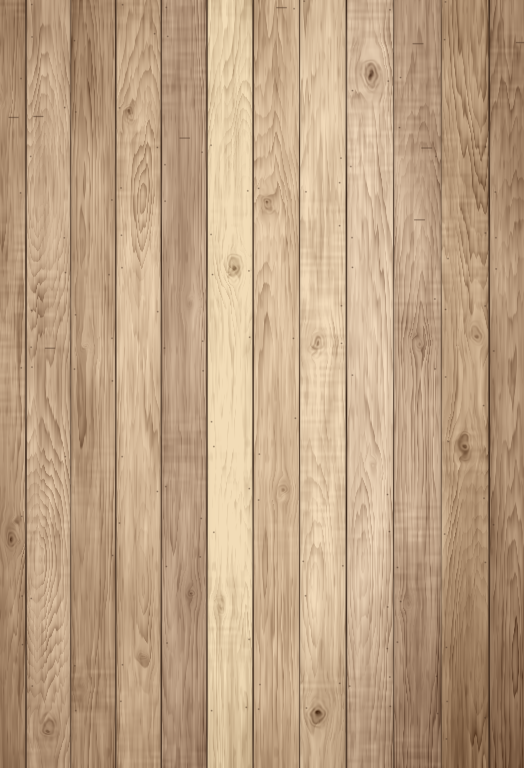
Write a Shadertoy shader that draws this texture.

```glsl
// Weathered vertical timber planks with ragged grain, knots, nicks and thin dark seams.

float hash(vec2 p) {
    return fract(sin(dot(p, vec2(127.1, 311.7))) * 43758.5453);
}

float noise(vec2 p) {
    vec2 i = floor(p), f = fract(p);
    f = f * f * (3.0 - 2.0 * f);
    return mix(mix(hash(i), hash(i + vec2(1, 0)), f.x),
               mix(hash(i + vec2(0, 1)), hash(i + vec2(1, 1)), f.x), f.y);
}

float fbm(vec2 p) {
    float sum = 0.0, gain = 0.5;
    for (int i = 0; i < 4; i++) {
        sum += gain * noise(p);
        p = p * 2.03 + 17.3;
        gain *= 0.5;
    }
    return sum;
}

// Brightness of each plank from left to right
const float plankTone[12] = float[12](0.68, 0.79, 0.66, 0.78, 0.60, 0.98,
                                      0.78, 0.90, 0.88, 0.72, 0.72, 0.65);

void mainImage(out vec4 fragColor, in vec2 fragCoord) {
    vec2 uv = fragCoord / iResolution.xy;
    float pitch = 0.0884;
    float pixel = 1.0 / (iResolution.x * pitch);

    // Plank index and position in plank widths; planks widen slightly to the right
    float bow = 0.044 * (uv.x - 0.05) * (0.933 - uv.x);
    float across = (uv.x + bow - 0.0496) / pitch + 1.0;
    float plank = floor(across);
    vec2 pos = vec2(fract(across) - 0.5, uv.y * 16.55);
    float seed = plank * 37.0;
    float tone = plankTone[int(clamp(plank, 0.0, 11.0))];

    // Knots push the grain aside and add their own dark rings
    vec2 grain = pos;
    float knotShade = 0.0;
    for (int i = 0; i < 2; i++) {
        vec2 id = vec2(plank + 5.0, float(i) * 7.0 + 2.0);
        float strength = hash(id) * step(0.25, hash(id + 31.0));
        float size = mix(0.06, 0.15, strength);
        vec2 center = vec2((hash(id + 11.0) - 0.5) * 0.5,
                           (float(i) + 0.1 + 0.8 * hash(id + 23.0)) * 8.2);
        vec2 d = (pos - center) * vec2(1.0, 0.65);
        d += 0.12 * (vec2(noise(pos * 6.0 + seed), noise(pos * 6.0 - seed)) - 0.5);
        float r = length(d) / size;
        grain.x -= 0.85 * d.x * exp(-0.14 * r * r) * step(0.01, strength);
        float rings = 0.5 + 0.5 * sin(r * 10.0);
        float patchy = 0.4 + 1.2 * noise(pos * 14.0 + seed);
        knotShade += strength * (0.26 * rings * patchy * smoothstep(2.0, 0.7, r)
                   + 0.18 * exp(-1.3 * r * r) + 0.38 * patchy * exp(-8.0 * r * r)
                   + 0.07 * exp(-0.2 * r * r));
    }

    // Growth rings cut lengthwise: each darkens slowly, then ends in a crisp edge
    float depth = 3.2 * (noise(vec2(grain.y * 0.12, seed)) - 0.5);
    float heart = 0.8 * (hash(vec2(seed, 4.0)) - 0.5);
    float radius = length(vec2(1.4 * (grain.x - heart), depth));
    radius += 0.45 * fbm(vec2(grain.x * 3.0 + seed, grain.y * 0.28));
    radius += 0.05 * noise(vec2(grain.x * 18.0 + seed, grain.y * 0.9));
    float growth = radius * 10.0;
    float phase = fract(growth);
    float ring = phase * phase * smoothstep(1.0, 0.86, phase);
    ring *= 0.25 + 1.2 * hash(vec2(floor(growth), seed));
    float ringFade = smoothstep(0.15, 0.8, noise(vec2(pos.x * 4.0 + seed, pos.y * 0.4)));

    // Fibres at three widths, short dark pores, stains and saw marks across the grain
    float fibre = noise(vec2(grain.x * 9.0 + seed, pos.y * 0.25))
                + noise(vec2(grain.x * 19.0 - seed, pos.y * 0.6))
                + 1.1 * noise(vec2(grain.x * 36.0 + seed, pos.y * 2.0)) - 1.55;
    float pore = smoothstep(0.70, 0.95, noise(vec2(grain.x * 26.0 + seed, pos.y * 3.0)));
    float stain = fbm(vec2(pos.x * 1.8 + seed, pos.y * 0.55)) - 0.47;
    float sawMask = smoothstep(0.45, 0.8, noise(vec2(seed + 9.0, pos.y * 0.6)));
    float saw = sawMask * (noise(vec2(pos.x * 2.5 + seed, pos.y * 13.0)) - 0.4);

    float wear = 1.0 - 0.4 * smoothstep(0.85, 1.0, tone);
    float level = tone - wear * (0.30 * ring * (0.25 + ringFade) + 0.13 * saw)
                + 0.13 * fibre - 0.11 * pore + 0.42 * wear * stain - knotShade;

    // Light falls off toward the corners, most at the lower right
    vec2 fromCenter = uv - vec2(0.47, 0.54);
    level += 0.14 - 0.80 * dot(fromCenter, fromCenter);
    level -= 0.24 * smoothstep(0.5, 1.0, uv.x) * smoothstep(0.4, 0.0, uv.y);

    level = clamp(level, -0.5, 1.08);
    vec3 wood = mix(vec3(0.42, 0.30, 0.21), vec3(0.91, 0.81, 0.69), level);
    wood -= max(level * (1.0 - level), 0.0) * vec3(0.0, 0.045, 0.075);
    float warmth = 0.8 * (hash(vec2(plank, 8.0)) - 0.5);
    wood += warmth * vec3(0.010, 0.004, -0.025);
    wood += smoothstep(0.84, 1.0, tone) * vec3(0.0, 0.012, -0.01);

    // Tiny nail holes along both plank edges, and rare short nicks across the grain
    vec2 cell = vec2(plank * 2.0 + step(0.0, pos.x), floor(pos.y / 0.8));
    vec2 nail = vec2(abs(pos.x) - 0.43 + 0.08 * hash(cell + 3.0),
                     (fract(pos.y / 0.8) - 0.2 - 0.6 * hash(cell + 6.0)) * 0.8);
    float hole = smoothstep(pixel, -pixel, length(nail) - 0.014) * step(0.72, hash(cell));
    vec2 nickCell = vec2(plank + 40.0, floor(pos.y / 2.5));
    vec2 nick = vec2(max(abs(pos.x - 0.5 * hash(nickCell + 5.0) + 0.25) - 0.10, 0.0),
                     (fract(pos.y / 2.5) - 0.2 - 0.6 * hash(nickCell + 2.0)) * 2.5);
    hole += smoothstep(pixel, -pixel, length(nick) - 0.010) * step(0.86, hash(nickCell));
    wood = mix(wood, vec3(0.28, 0.19, 0.13), 0.6 * min(hole, 1.0));

    // Thin seams; each has its own darkness, which also drifts along its length
    float edge = 0.5 - abs(pos.x);
    float joint = floor(across + 0.5);
    float tightness = hash(vec2(joint, 15.0));
    float gap = 0.008 + 0.010 * tightness;
    wood *= 1.0 - 0.10 * exp(-edge * 30.0);
    float seam = smoothstep(gap + pixel * 0.6, gap - pixel * 0.6, edge);
    float darkness = 0.55 + 0.30 * tightness + 0.35 * (noise(vec2(joint, pos.y * 0.9)) - 0.5);
    wood = mix(wood, vec3(0.23, 0.15, 0.10), darkness * seam);

    fragColor = vec4(clamp(wood, 0.0, 1.0), 1.0);
}
```
